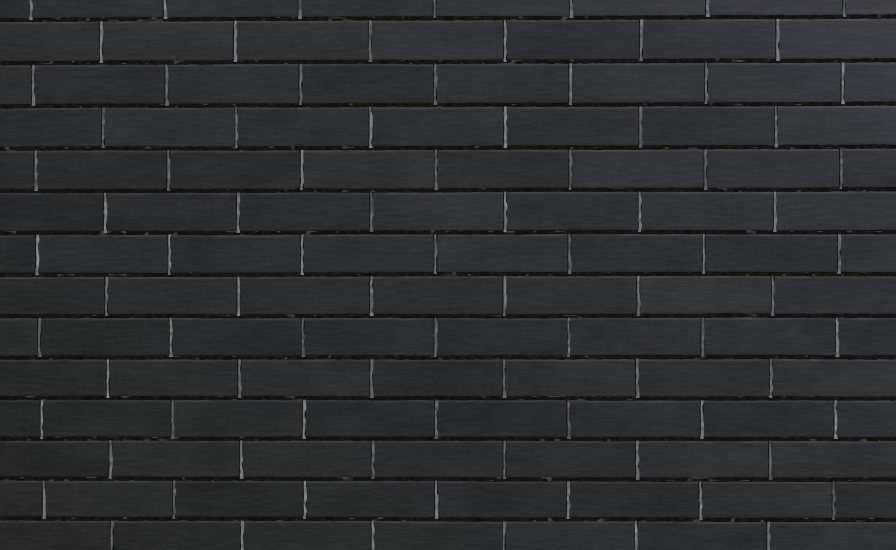
Give the GLSL for this texture, as a Shadertoy shader.

```glsl
// Dark brick wall in running bond: charcoal bricks, shadowed bed joints and
// pale, uneven upright joints. A quadratic warp of rows and columns gives the
// slight perspective; hashes and value noise vary bricks, mortar and grain.

float hash(vec2 p) {
    return fract(sin(dot(p, vec2(127.1, 311.7))) * 43758.5453);
}

float noise(vec2 p) {
    vec2 i = floor(p), f = fract(p);
    f = f * f * (3.0 - 2.0 * f);
    return mix(mix(hash(i), hash(i + vec2(1, 0)), f.x),
               mix(hash(i + vec2(0, 1)), hash(i + vec2(1, 1)), f.x), f.y);
}

// Solves a*n + b*n*n = x for the warped cell coordinate n
float unwarp(float x, float a, float b) {
    return (sqrt(a * a + 4.0 * b * x) - a) / (2.0 * b);
}

void mainImage(out vec4 fragColor, in vec2 fragCoord) {
    vec2 uv = fragCoord / iResolution.xy;
    vec2 p = vec2(uv.x * 1.63, 1.0 - uv.y);   // y runs down from the top
    float px = 1.0 / iResolution.y;

    // Rows: slightly tilted near the top, shrinking downwards
    float y = p.y + 0.006 * uv.x * (1.0 - 1.5 * p.y);
    y += 0.0012 * (noise(p * vec2(9.0, 14.0)) - 0.5);
    float rowPos = unwarp(y - 0.036, 0.079, -0.000286);
    float row = floor(rowPos);
    float height = 0.079 - 0.000572 * rowPos;
    float ly = (fract(rowPos) - 0.5) * height;

    // Columns: every other row shifted by half a brick
    float odd = mod(row, 2.0);
    float pitch = 0.2466 - 0.0006 * row;
    float x = p.x - 0.918 + 0.004 * odd + 0.003 * (hash(vec2(row, 7.0)) - 0.5);
    float colPos = unwarp(x, pitch, 0.00053) + 0.5 * odd;
    float col = floor(colPos);
    float width = pitch + 0.00106 * colPos;
    float lx = (fract(colPos) - 0.5) * width;
    vec2 brickId = vec2(col, row);
    vec2 jointId = vec2(floor(colPos + 0.5), row);

    // Brick outline with slightly rounded, worn corners
    vec2 halfSize = vec2(width - 0.0068, height - 0.0075) * 0.5;
    vec2 q = abs(vec2(lx, ly)) - halfSize + 0.002;
    float brickDist = length(max(q, 0.0)) + min(max(q.x, q.y), 0.0) - 0.002;
    brickDist += 0.0012 * (noise(p * 130.0) - 0.5);
    float brick = smoothstep(0.6 * px, -0.6 * px, brickDist);

    // Brick face: cooler and lighter towards the upper right
    float light = clamp(0.5 * uv.x + 0.5 * uv.y, 0.0, 1.0);
    vec3 face = mix(vec3(0.150, 0.152, 0.149), vec3(0.212, 0.214, 0.234), light);
    face += vec3(0.035, 0.036, 0.042) * smoothstep(0.8, 1.0, light);
    face += 0.022 * (hash(brickId) - 0.5);
    face += 0.022 * (noise(p * vec2(12.0, 28.0) + 19.0 * hash(brickId + 3.0)) - 0.5);
    face += 0.026 * (noise(p * vec2(45.0, 330.0)) - 0.5);
    face += 0.018 * (noise(p * 300.0) - 0.5);

    // Lit upper arris and faintly shaded lower arris
    float topEdge = smoothstep(0.004, 0.0005, abs(ly + halfSize.y - 0.0015));
    float lowEdge = smoothstep(0.004, 0.0, abs(ly - halfSize.y));
    face += vec3(0.065, 0.065, 0.07) * topEdge * (0.45 + 0.8 * noise(p * vec2(35.0, 12.0)));
    face -= 0.025 * lowEdge;

    // Bed joints: brown-black shadow with scattered pale crumbs
    vec3 color = vec3(0.085, 0.076, 0.068) + 0.05 * (noise(p * 180.0) - 0.5);
    color += 0.17 * smoothstep(0.78, 0.95, noise(p * vec2(75.0, 190.0) + 40.0));
    color = mix(color, face, brick);

    // Upright joints: pale mortar, wavering in width, dripping at the foot
    float side = lx < 0.0 ? lx + 0.5 * width : lx - 0.5 * width;
    float waver = noise(vec2(jointId.x * 17.0, p.y * 85.0));
    float foot = smoothstep(0.006, 0.0, abs(ly - 0.5 * height + 0.002));
    float halfWidth = 0.0016 + 0.0014 * waver + 0.0008 * foot;
    float joint = smoothstep(0.7 * px, -0.7 * px,
        abs(side - 0.0006 - 0.002 * (waver - 0.5)) - halfWidth);
    joint *= smoothstep(0.0015, 0.005, ly + 0.5 * height);
    vec3 mortar = vec3(0.41, 0.42, 0.44) * (0.8 + 0.35 * hash(jointId + 11.0));
    mortar *= 0.78 + 0.45 * noise(p * vec2(90.0, 140.0));
    color = mix(color, mortar, joint);

    fragColor = vec4(color, 1.0);
}
```
